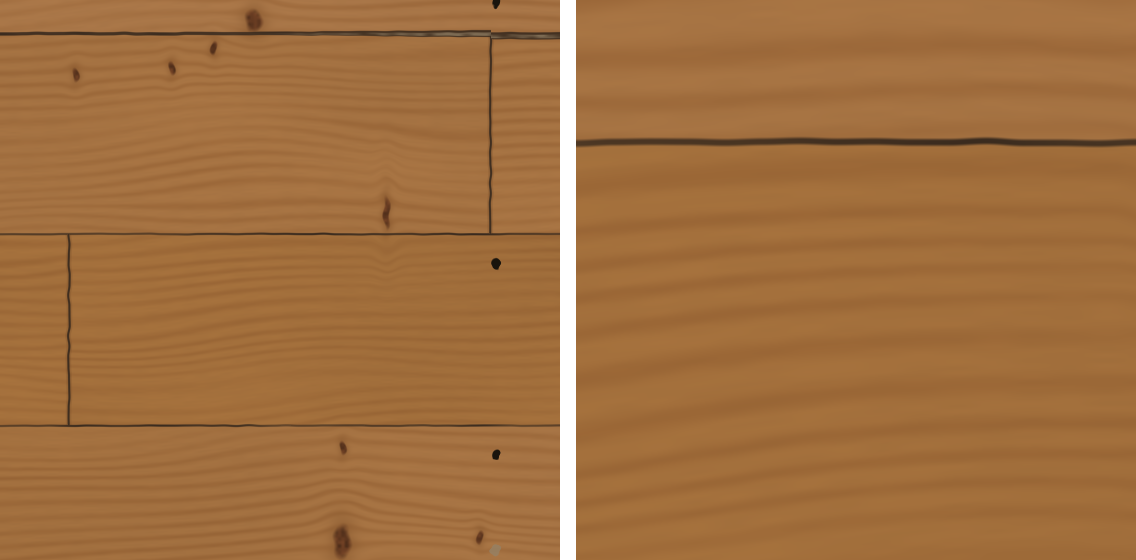
Left, the full canvas; right, a detail of the centre.
Give the GLSL for this texture, as a Shadertoy shader.

```glsl
// Pine floor: staggered horizontal boards with dark seams, two butt joints,
// soft wavy grain from layered sines and noise, knots, and a column of nail holes.
// Grain is bent around the knots and shifted from board to board.

#define GRAIN_RINGS 44.0
#define GRAIN_DEPTH 0.42
#define FIBRE_DEPTH 0.022
#define SEAM_HALF 0.0019
#define JOINT_STEP 0.753
#define SMALL_KNOTS 6
#define WOOD_PALE vec3(0.660, 0.462, 0.280)
#define WOOD_HONEY vec3(0.645, 0.440, 0.230)
#define WOOD_GRAIN vec3(0.560, 0.355, 0.180)
#define KNOT_COLOR vec3(0.330, 0.185, 0.105)
#define GAP_COLOR vec3(0.200, 0.150, 0.110)
#define DUST_COLOR vec3(0.530, 0.460, 0.360)

float hash(vec2 p) {
    return fract(sin(dot(p, vec2(127.1, 311.7))) * 43758.55);
}

float noise(vec2 p) {
    vec2 i = floor(p), f = fract(p);
    f = f * f * (3.0 - 2.0 * f);
    return mix(mix(hash(i), hash(i + vec2(1, 0)), f.x),
               mix(hash(i + vec2(0, 1)), hash(i + vec2(1, 1)), f.x), f.y);
}

// Coverage of a band of the given half width, softened at its edge
float band(float d, float halfWidth) {
    float soft = max(0.0012, 0.8 / iResolution.y);
    return 1.0 - smoothstep(halfWidth - soft, halfWidth + soft, abs(d));
}

// Height of a seam; boards widen slightly upwards
float seamHeight(float k) {
    return 0.240 + 0.342 * k + 0.008 * k * (k - 1.0);
}

// Adds one knot: x = core, y = halo, z = bend of the grain
void addKnot(vec2 p, vec2 center, vec2 size, inout vec3 knot) {
    vec2 q = p - center;
    q.x += 0.002 * sin(q.y * 160.0 + center.x * 40.0);
    float r = length(q / size);
    knot.x = max(knot.x, 1.0 - smoothstep(0.55, 1.15, r));
    knot.y = max(knot.y, exp(-0.5 * r * r));
    knot.z += q.y * exp(-0.12 * r * r);
}

void mainImage(out vec4 fragColor, in vec2 fragCoord) {
    vec2 uv = fragCoord / iResolution.xy;

    // Seams and the row they enclose
    float row = 0.0, gap = 0.0, dust = 0.0;
    for (int i = 0; i < 3; i++) {
        float k = float(i), wide = step(1.5, k);
        float wobble = 0.0016 * (noise(vec2(uv.x * 45.0, k * 7.0)) - 0.5);
        float d = uv.y - seamHeight(k) - wobble + wide * 0.004 * step(0.876, uv.x);
        float opening = SEAM_HALF + wide * (0.0010 + 0.0035 * smoothstep(0.4, 0.95, uv.x));
        float wear = 0.55 + 0.4 * noise(vec2(uv.x * 14.0, k * 5.0 + 2.0));
        row += step(0.0, d);
        gap = max(gap, band(d, opening) * max(wear, 0.85 * wide));
        dust += wide * band(d + 0.001, opening * 0.5) * smoothstep(0.3, 0.9, uv.x)
              * noise(vec2(uv.x * 60.0, uv.y * 160.0));
    }

    // Butt joint of this row
    float jointX = mod(0.123 + JOINT_STEP * (row - 1.0), 2.0);
    float jointWobble = 0.003 * (noise(vec2(row * 9.0, uv.y * 55.0)) - 0.5);
    float jointD = uv.x - jointX - jointWobble;
    gap = max(gap, 0.88 * band(jointD, SEAM_HALF));
    float board = hash(vec2(row, step(0.0, jointD)) + 3.0);

    // Two large knots, then small slender ones
    vec3 knot = vec3(0.0);
    for (int i = 0; i < 2; i++) {
        float k = float(i);
        addKnot(uv, vec2(0.453, 0.963) + k * vec2(0.158, -0.931),
                vec2(0.016, 0.021 + 0.011 * k), knot);
    }
    for (int i = 0; i < SMALL_KNOTS; i++) {
        float k = float(i);
        float y = k < 2.5 ? 0.866 + 0.012 * k * k : fract(0.2 + 0.42 * (k - 3.0));
        vec2 center = vec2(0.135 + 0.145 * k + 0.045 * sin(2.5 * k), y);
        float slender = k == 4.0 ? 0.030 : 0.013;
        addKnot(uv, center, vec2(0.0065, slender), knot);
    }

    // Grain: wavy rings, uneven in strength, with fine fibres over them
    float shift = 40.0 * board;
    float g = uv.y + 0.013 * sin(uv.x * 5.0 + shift) - 0.015 * uv.x
            + 0.005 * sin(uv.x * 11.0 + uv.y * 9.0 + shift * 2.0) - 0.45 * knot.z;
    float phase = GRAIN_RINGS * g + 1.6 * noise(vec2(uv.x * 2.5 + shift, g * 15.0));
    float ring = pow(0.5 + 0.5 * sin(6.2832 * phase), 1.8);
    ring *= 0.25 + 0.95 * noise(vec2(uv.x * 3.0 + shift, g * 13.0 + 5.0));
    float fibre = noise(vec2(uv.x * 45.0 + shift, g * 300.0)) - 0.5;
    float blotch = noise(uv * vec2(3.0, 6.0) + shift) - 0.5;

    // Board tint: honey in the lower rows, paler to the right and above
    float honey = clamp(0.95 - 0.5 * abs(row - 0.8) - 0.35 * uv.x * step(row, 0.5), 0.0, 1.0);
    vec3 color = mix(WOOD_PALE, WOOD_HONEY, honey);
    color = mix(color, WOOD_GRAIN, GRAIN_DEPTH * ring);
    color *= 1.0 + FIBRE_DEPTH * fibre + 0.035 * blotch + 0.03 * (board - 0.5);

    // Knots, seams and the dust lying in the widest gap
    color = mix(color, WOOD_GRAIN * 0.9, 0.6 * knot.y);
    color = mix(color, KNOT_COLOR * (0.8 + 0.5 * noise(uv * 160.0)), 0.88 * knot.x);
    color = mix(color, WOOD_GRAIN * 0.8, 0.25 * band(jointD, 0.005));
    color = mix(color, GAP_COLOR, gap);
    color = mix(color, DUST_COLOR, clamp(dust, 0.0, 0.85));

    // Ragged nail holes in a column, and one plugged with pale filler
    float ragged = 0.006 * (noise(uv * 130.0) - 0.5);
    for (int i = 0; i < 3; i++) {
        float k = float(i);
        vec2 q = uv - vec2(0.886, 0.1875 + 0.341 * k + 0.0635 * k * (k - 1.0));
        float hole = band(length(q * vec2(1.25, 0.85)) + ragged, 0.0085);
        color = mix(color, vec3(0.07, 0.06, 0.04), 0.95 * hole);
    }
    float filler = band(length(uv - vec2(0.885, 0.018)) + ragged, 0.009);
    color = mix(color, DUST_COLOR * 1.1, 0.8 * filler);

    fragColor = vec4(color, 1.0);
}
```
